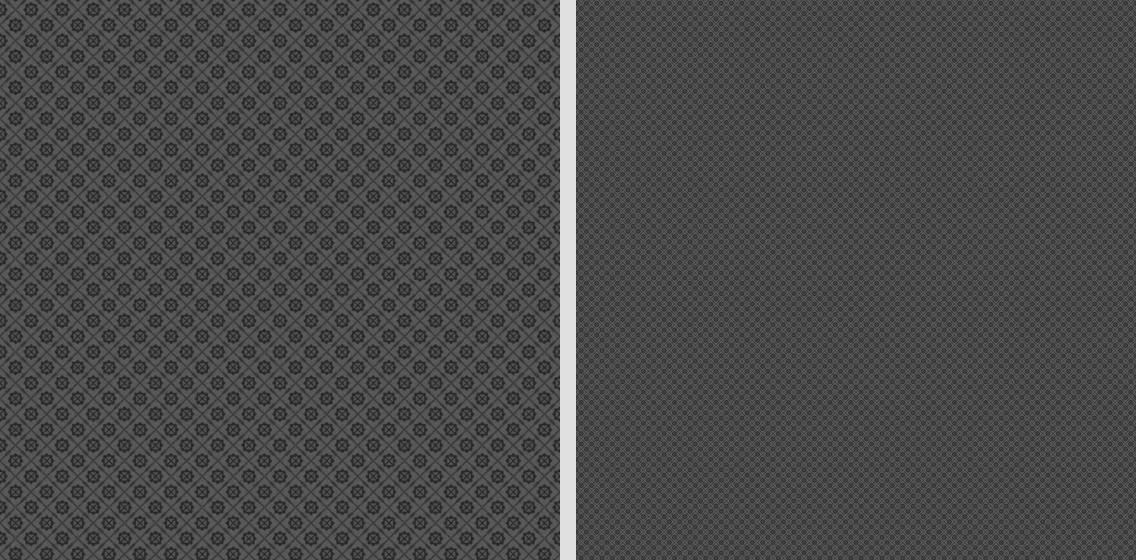
Left: one tile. Right: repeated 3 by 3.
Give the GLSL for this pattern, as a Shadertoy shader.

```glsl
#define REPEATS 18.0
#define PHASE vec2(0.0, 0.6875)
#define SOFTNESS 0.036
#define MEDALLION_RADIUS 0.222
#define SCALLOP 0.022
#define LINE_HALF_WIDTH 0.021
#define GRAIN_CELLS 192.0
#define GRAIN_AMOUNT 0.028
#define GROUND_COLOR vec3(0.345)
#define LINE_COLOR vec3(0.205)
#define DARK_COLOR vec3(0.165)
#define PETAL_COLOR vec3(0.325)

// Random unit gradient on a lattice that wraps at the given period
vec2 latticeGradient(vec2 cell, float period) {
    uvec2 n = uvec2(mod(cell, period));
    uint h = n.x * 1597u + n.y * 51749u + 71u;
    h = (h ^ (h >> 15)) * 73471u;
    h = (h ^ (h >> 13)) * 92821u;
    h ^= h >> 16;
    float angle = float(h & 1023u) * 6.28319 / 1024.0;
    return vec2(cos(angle), sin(angle));
}

float gradientNoise(vec2 p, float period) {
    vec2 i = floor(p), f = p - i;
    vec2 w = f * f * f * (f * (f * 6.0 - 15.0) + 10.0);
    vec2 e = vec2(0.0, 1.0);
    float a = dot(latticeGradient(i, period), f);
    float b = dot(latticeGradient(i + e.yx, period), f - e.yx);
    float c = dot(latticeGradient(i + e.xy, period), f - e.xy);
    float d = dot(latticeGradient(i + e.yy, period), f - e.yy);
    return mix(mix(a, b, w.x), mix(c, d, w.x), w.y);
}

// Offset to the nearest centre of a staggered grid
vec2 staggeredRepeat(vec2 p) {
    vec2 a = fract(p + 0.5) - 0.5;
    vec2 b = fract(p) - 0.5;
    return dot(a, a) < dot(b, b) ? a : b;
}

// Diamond border, swelling into a spindle halfway along each side
float latticeDistance(vec2 p) {
    vec2 q = abs(p);
    float across = (0.5 - q.x - q.y) * 0.70711;
    float along = abs(q.x - q.y) * 0.70711;
    float swell = 0.024 * (1.0 - smoothstep(0.04, 0.15, along));
    return across - LINE_HALF_WIDTH - swell;
}

// Disc with eight pointed scallops
float medallionDistance(vec2 p) {
    float angle = atan(p.y, p.x + 1e-6);
    return length(p) - MEDALLION_RADIUS - SCALLOP * cos(8.0 * angle);
}

// Four heart petals parted by diagonal grooves
float rosetteDistance(vec2 p) {
    vec2 q = abs(p);
    q = vec2(max(q.x, q.y), min(q.x, q.y));
    float lobe = length(q - vec2(0.085, 0.038)) - 0.052;
    float groove = 0.019 - (q.x - q.y) * 0.70711;
    return max(lobe, groove);
}

float coverage(float dist, float softness) {
    return 1.0 - smoothstep(-softness, softness, dist);
}

void mainImage(out vec4 fragColor, in vec2 fragCoord) {
    vec2 uv = fragCoord / iResolution.xy;
    vec2 p = staggeredRepeat(uv * REPEATS - PHASE);
    float pixel = REPEATS / min(iResolution.x, iResolution.y);
    float soft = max(SOFTNESS, pixel);

    // Layers from the ground up
    vec3 color = GROUND_COLOR;
    color = mix(color, LINE_COLOR, coverage(latticeDistance(p), soft));
    color = mix(color, DARK_COLOR, coverage(medallionDistance(p), soft));
    color = mix(color, PETAL_COLOR, coverage(rosetteDistance(p), soft * 0.7));

    // Fine woven grain
    color += GRAIN_AMOUNT * gradientNoise(uv * GRAIN_CELLS, GRAIN_CELLS);
    fragColor = vec4(color, 1.0);
}
```
